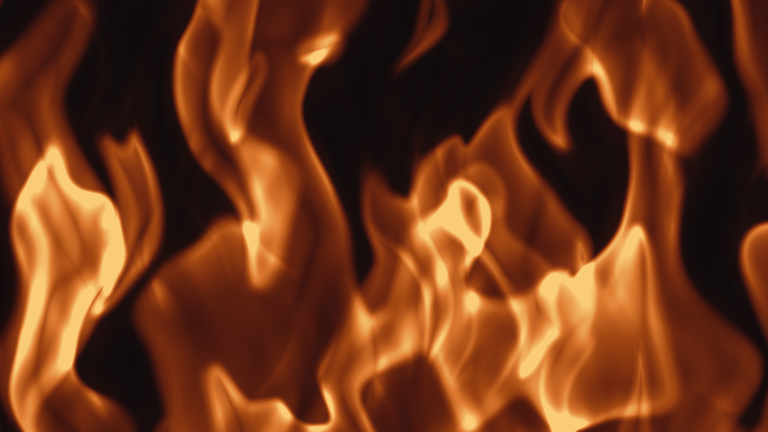
Give the GLSL for this texture, as a Shadertoy shader.

```glsl
const vec3 FLAME[6] = vec3[6](
    vec3(0.06, 0.04, 0.045),  // soot
    vec3(0.28, 0.09, 0.06),   // ember
    vec3(0.45, 0.16, 0.06),   // rust
    vec3(0.64, 0.28, 0.07),   // amber
    vec3(0.87, 0.48, 0.19),   // gold
    vec3(0.98, 0.80, 0.47));  // pale core

vec2 gradientAt(vec2 cell) {
    vec3 h = fract(cell.xyx * vec3(0.1031, 0.1030, 0.0973));
    h += dot(h, h.yzx + 33.33);
    float angle = 6.2832 * fract((h.x + h.y) * h.z);
    return vec2(cos(angle), sin(angle));
}

// Gradient noise, centred on zero
float noise(vec2 p) {
    vec2 i = floor(p), f = p - i;
    vec2 u = f * f * f * (f * (f * 6.0 - 15.0) + 10.0);
    vec2 r = vec2(1.0, 0.0);
    float low = mix(dot(gradientAt(i), f), dot(gradientAt(i + r), f - r), u.x);
    float high = mix(dot(gradientAt(i + r.yx), f - r.yx),
                     dot(gradientAt(i + 1.0), f - 1.0), u.x);
    return mix(low, high, u.y);
}

// Bends space into licking curves
vec2 sway(vec2 p, float seed) {
    vec2 q = p + seed;
    p += 0.20 * vec2(noise(q * vec2(2.3, 2.6)), noise(q * vec2(3.1, 2.2) + 17.0));
    q = p + seed;
    return p + 0.05 * vec2(noise(q * vec2(6.0, 5.0) + 31.0), noise(q * 6.0 + 47.0));
}

float plume(vec2 p, vec2 freq, float seed) {
    vec2 q = sway(p, seed) * freq + seed * 7.3;
    return noise(q) + 0.28 * noise(q * 2.1 + 5.7);
}

// x: approximate distance inside the plume, yz: inward direction
vec3 plumeEdge(vec2 p, vec2 freq, float level, float seed) {
    const float STEP = 0.002;
    float f = plume(p, freq, seed);
    vec2 slope = vec2(plume(p + vec2(STEP, 0.0), freq, seed),
                      plume(p + vec2(0.0, STEP), freq, seed)) - f;
    slope /= STEP;
    float steep = length(slope) + 0.5;
    return vec3(f - level, slope) / steep;
}

// Crisp outside, fading inward
float fold(float d, float softness, float glow) {
    return smoothstep(-softness, softness, d) * exp(-max(d, 0.0) / glow);
}

// Translucent sheet with a lit rim, strongest along its lower edge
float sheetHeat(vec2 p, vec2 freq, float level, float seed) {
    vec3 e = plumeEdge(p, freq, level, seed);
    float vary = smoothstep(-0.35, 0.35, noise(p * vec2(3.2, 2.4) + seed * 3.1));
    float softness = mix(0.028, 0.008, vary);
    float body = 0.15 * smoothstep(-softness, softness, e.x);
    float glow = 0.27 * fold(e.x, softness, 0.07);
    float rim = mix(0.08, 0.36, vary) * (1.0 + 0.9 * max(e.z, 0.0));
    float halo = 0.05 * exp(min(e.x, 0.0) / 0.035);
    return body + glow + rim * fold(e.x, softness, 0.016) + halo;
}

// Thin bright crease
float threadHeat(vec2 p, vec2 freq, float seed) {
    float d = plumeEdge(p, freq, 0.04, seed).x;
    float strength = smoothstep(-0.05, 0.35, noise(p * vec2(3.5, 2.0) + seed * 5.0));
    return strength * (fold(d, 0.008, 0.022) + 0.3 * fold(-d, 0.008, 0.03));
}

vec3 flameColour(float heat) {
    float h = clamp(heat, 0.0, 1.0) * 5.0;
    int i = min(int(h), 4);
    return mix(FLAME[i], FLAME[i + 1], h - float(i));
}

void mainImage(out vec4 fragColor, in vec2 fragCoord) {
    vec2 p = fragCoord / iResolution.y;

    // Two broad sheets, dimmed by upright streaks
    float heat = sheetHeat(p, vec2(3.4, 1.1), 0.03, 1.7)
               + sheetHeat(p, vec2(4.4, 1.5), 0.04, 5.2);
    float streak = plume(p, vec2(9.0, 1.6), 8.6);
    heat *= 0.95 + 0.8 * clamp(streak, -0.5, 0.5);

    // Creases show mostly where sheets burn
    float cover = 0.12 + smoothstep(0.08, 0.4, heat);
    for (int i = 0; i < 2; i++) {
        float k = float(i);
        heat += 0.3 * cover * threadHeat(p, vec2(4.0 + 1.5 * k, 1.0), 11.3 + 4.1 * k);
    }

    // Sparse hot tongues, brightest at the bottom
    vec3 tongue = plumeEdge(p, vec2(5.0, 2.0), 0.32, 20.4);
    heat += fold(tongue.x, 0.012, 0.09) * (0.28 + 0.35 * max(tongue.z, 0.0));

    fragColor = vec4(flameColour(heat), 1.0);
}
```
